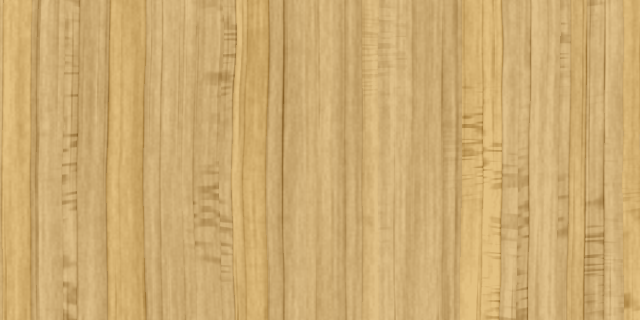
Give the GLSL for this texture, as a Shadertoy shader.

```glsl
// Straight-grained golden wood veneer with vertical strips, dark hairlines and cross ripples.

float hash(vec2 p) {
    vec3 q = fract(p.xyx * 0.1031);
    q += dot(q, q.yzx + 33.33);
    return fract((q.x + q.y) * q.z);
}

float noise(vec2 p) {
    vec2 i = floor(p), f = fract(p);
    f = f * f * (3.0 - 2.0 * f);
    return mix(mix(hash(i), hash(i + vec2(1, 0)), f.x),
               mix(hash(i + vec2(0, 1)), hash(i + vec2(1, 1)), f.x), f.y);
}

// Noise centred on zero, in -1..1
float grain(vec2 p) {
    return 2.0 * noise(p) - 1.0;
}

// Irregular position of the left edge of a strip, in strip units
float stripEdge(float id) {
    return id + 0.8 * hash(vec2(id, 7.0));
}

void mainImage(out vec4 fragColor, in vec2 fragCoord) {
    vec2 p = fragCoord / iResolution.y;

    // Slow sideways wander of the fibres
    float x = p.x + 0.009 * grain(vec2(p.x * 4.0, p.y * 2.2) + 11.0)
                  + 0.0025 * grain(vec2(p.x * 14.0, p.y * 7.0) + 31.0);

    // Growth strips: flat tone, dark seam and a soft shadow beside it
    const float stripsPerUnit = 17.0;
    float s = x * stripsPerUnit + 20.0;
    float strip = floor(s);
    if (s < stripEdge(strip)) strip -= 1.0;
    float tone = 0.20 + 0.26 * (hash(vec2(strip, 3.0)) - 0.5);
    for (float k = 0.0; k < 2.0; k++) {
        float id = strip + k;
        float d = (s - stripEdge(id)) / stripsPerUnit;
        float strength = pow(hash(vec2(id, 19.0)), 1.5);
        float fade = 0.35 + 0.9 * noise(vec2(id * 5.3, p.y * 5.0));
        tone -= 0.95 * strength * fade * exp(-d * d / 0.000009);
        tone -= 0.28 * strength * exp(-abs(d) / 0.009) * step(d, 0.0);
    }

    // Long streaks from broad bands down to single fibres
    tone += 0.13 * grain(vec2(x * 9.0, p.y * 0.8) + 50.0);
    tone += 0.17 * grain(vec2(x * 42.0, p.y * 1.5) + 70.0);
    tone += 0.20 * grain(vec2(x * 105.0, p.y * 3.0) + 90.0);
    tone += 0.13 * grain(vec2(x * 128.0, p.y * 38.0) + 130.0);
    tone += 0.08 * grain(p * 125.0 + 170.0);

    // Thin broken hairlines
    float hairline = smoothstep(0.74, 0.96, noise(vec2(x * 88.0, p.y * 1.3) + 210.0));
    tone -= 0.55 * hairline * (0.4 + 0.8 * noise(vec2(x * 30.0, p.y * 14.0)));

    // Short horizontal ripples, confined to figured strips
    float figured = smoothstep(0.45, 0.8, hash(vec2(strip, 41.0)))
                  * smoothstep(0.25, 0.7, noise(vec2(x * 7.0, p.y * 3.5) + 250.0));
    float slant = 0.25 * grain(vec2(strip, p.y * 3.0)) * x;
    float ripple = noise(vec2(x * 20.0, (p.y + slant) * 75.0) + 290.0);
    tone -= figured * (0.85 * smoothstep(0.4, 0.95, ripple) - 0.06);

    // Tan wood, with some strips turning a warmer yellow
    vec3 tan_ = vec3(0.785, 0.655, 0.437);
    float yellow = smoothstep(0.62, 0.85, hash(vec2(strip, 61.0)));
    vec3 color = tan_ + clamp(tone, -1.6, 0.55) * vec3(0.16, 0.175, 0.18);
    color += yellow * vec3(0.018, 0.004, -0.03);

    fragColor = vec4(color, 1.0);
}
```
